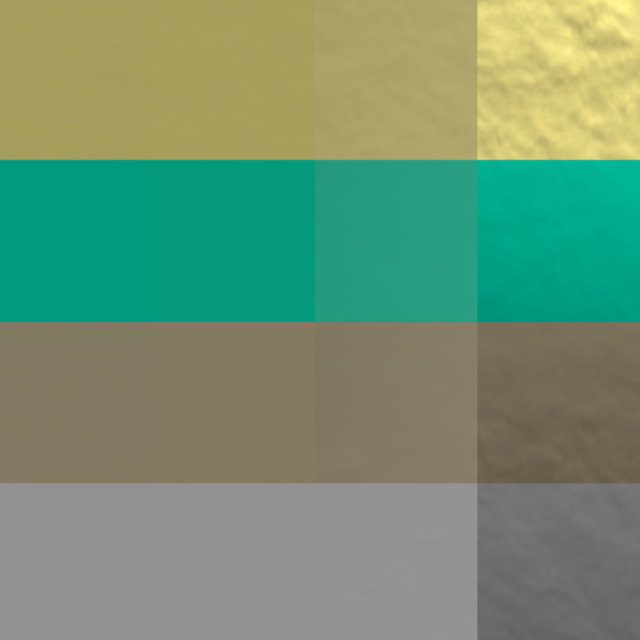
Give the GLSL for this background, as a WebGL 2 fragment shader.

```glsl
#version 300 es
precision highp float;

uniform vec2 u_resolution;
out vec4 fragColor;

float hash(vec2 p) {
    p = fract(p * vec2(0.1731, 0.3197));
    p += dot(p, p.yx + 31.7);
    return fract((p.x + p.y) * p.x * 17.3);
}

float valueNoise(vec2 p) {
    vec2 cell = floor(p);
    vec2 f = fract(p);
    f = f * f * (3.0 - 2.0 * f);
    float low = mix(hash(cell), hash(cell + vec2(1.0, 0.0)), f.x);
    float high = mix(hash(cell + vec2(0.0, 1.0)), hash(cell + 1.0), f.x);
    return mix(low, high, f.y);
}

float fbm(vec2 p) {
    float sum = 0.0;
    float amplitude = 0.5;
    for (int i = 0; i < 4; i++) {
        sum += amplitude * valueNoise(p);
        p = mat2(1.6, 1.2, -1.2, 1.6) * p + 7.3;
        amplitude *= 0.5;
    }
    return sum;
}

// Slope of a crumpled surface, lit from the upper left
float relief(vec2 uv) {
    vec2 p = mat2(0.8, 0.6, -0.6, 0.8) * uv * vec2(17.0, 20.0);
    p += 0.8 * fbm(uv * 9.0 + 3.0);
    return fbm(p) - fbm(p + vec2(0.1, -0.25));
}

float edge(float at, float x, float softness) {
    return smoothstep(at - softness, at + softness, x);
}

// Picks one of four row values, listed from top to bottom
vec3 pickRow(vec3 a, vec3 b, vec3 c, vec3 d, vec3 cuts) {
    return mix(mix(mix(a, b, cuts.x), c, cuts.y), d, cuts.z);
}

void main() {
    vec2 uv = gl_FragCoord.xy / u_resolution;
    float depth = 1.0 - uv.y;
    float soft = max(0.0016, 0.7 / u_resolution.y);

    // Row and column boundaries
    const vec3 rowEdges = vec3(0.25, 0.503, 0.755);
    vec3 cuts = vec3(edge(rowEdges.x, depth, soft),
                     edge(rowEdges.y, depth, soft),
                     edge(rowEdges.z, depth, soft));
    float firstStep = edge(0.238, uv.x, 0.003);
    float middle = edge(0.492, uv.x, soft);
    float right = edge(0.746, uv.x, soft);

    // Flat, veiled and lit versions of each row
    vec3 flatColor = pickRow(vec3(0.650, 0.618, 0.365), vec3(0.010, 0.600, 0.485),
                             vec3(0.508, 0.475, 0.382), vec3(0.570), cuts);
    vec3 veilColor = pickRow(vec3(0.675, 0.640, 0.415), vec3(0.150, 0.610, 0.503),
                             vec3(0.516, 0.480, 0.392), vec3(0.574), cuts);
    vec3 litColor = pickRow(vec3(0.850, 0.800, 0.480), vec3(0.000, 0.650, 0.535),
                            vec3(0.443, 0.410, 0.328), vec3(0.430), cuts);
    flatColor += firstStep * vec3(0.008, 0.002, -0.003);
    veilColor += 0.10 * (uv.x - 0.62) * (1.0 - cuts.z);

    // Light falls off down each row of the right column
    float rowTop = dot(cuts, vec3(0.25, 0.253, 0.252));
    float fall = clamp((depth - rowTop) / 0.25, 0.0, 1.0);
    float falloff = pickRow(vec3(0.07), vec3(0.17), vec3(0.14), vec3(0.13), cuts).x;
    litColor *= 1.0 + falloff * (0.5 - fall) + 0.16 * (uv.x - 0.873) * (1.0 - cuts.y);

    vec3 color = mix(mix(flatColor, veilColor, middle), litColor, right);

    // Crumpled texture, strongest in the lit column
    float rowRelief = pickRow(vec3(0.65), vec3(0.13), vec3(0.12 + 0.3 * fall),
                              vec3(0.26), cuts).x;
    float columnRelief = mix(mix(0.06, 0.18, middle), 1.0, right);
    color *= 1.0 + relief(uv) * rowRelief * columnRelief;

    // Faint tinted fringe below the green row
    float below = depth - rowEdges.y;
    float ripple = cos((below - 0.007) * 290.0) * exp(-75.0 * max(below, 0.0));
    float fringe = ripple * cuts.y * (1.0 - cuts.z) * mix(1.0, 0.5, right);
    color += fringe * vec3(0.060, -0.022, 0.020);

    fragColor = vec4(clamp(color, 0.0, 1.0), 1.0);
}
```
